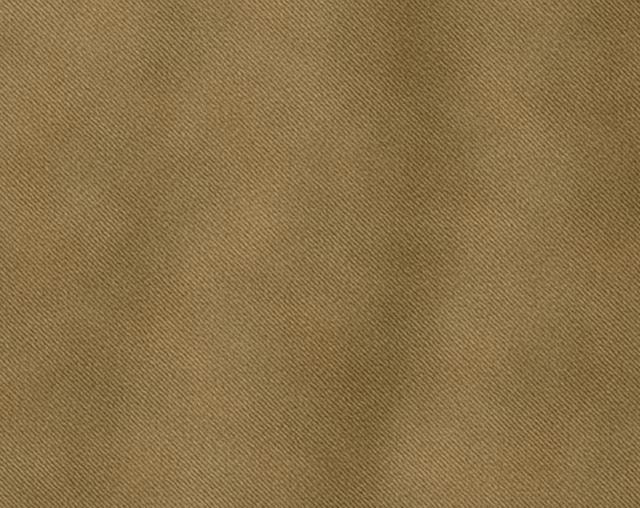
This texture is drawn by a WebGL 1 fragment shader. Its source:

```glsl
precision highp float;
// Khaki cotton twill: fine beaded diagonal ribs falling to the right, over soft vertical folds.

uniform vec2 u_resolution;

#define RIBS vec2(120.0, 96.0)
#define BASE_COLOR vec3(0.542, 0.444, 0.281)
#define WARM_TINT vec3(0.018, 0.0, -0.004)
#define RIB_CONTRAST 0.060
#define GROOVE_DEPTH 0.020
#define BEAD_BREAKUP 0.90
#define FOLD_CONTRAST 0.056
#define MOTTLE_CONTRAST 0.034
#define GRAIN_CONTRAST 0.115
#define RIB_WOBBLE 0.20

vec2 randomGradient(vec2 cell) {
  vec3 h = fract(cell.xyx * vec3(0.1031, 0.1030, 0.0973));
  h += dot(h, h.yzx + 33.33);
  float angle = 6.2832 * fract((h.x + h.y) * h.z);
  return vec2(cos(angle), sin(angle));
}

float gradientNoise(vec2 p) {
  vec2 i = floor(p);
  vec2 f = p - i;
  vec2 s = f * f * f * (f * (f * 6.0 - 15.0) + 10.0);
  float a = dot(randomGradient(i), f);
  float b = dot(randomGradient(i + vec2(1.0, 0.0)), f - vec2(1.0, 0.0));
  float c = dot(randomGradient(i + vec2(0.0, 1.0)), f - vec2(0.0, 1.0));
  float d = dot(randomGradient(i + 1.0), f - 1.0);
  return mix(mix(a, b, s.x), mix(c, d, s.x), s.y);
}

float bump(float offset, float width) {
  float t = offset / width;
  return exp(-t * t);
}

// Broad light and shade of the hanging cloth
float foldShade(vec2 uv) {
  float foldX = mix(0.51, 0.655, smoothstep(-0.05, 0.75, uv.y));
  float shade = -0.85 * bump(uv.x - foldX, 0.07);
  shade += 0.40 * bump(uv.x - foldX + 0.24, 0.13);
  shade += 0.40 * bump(uv.x - foldX - 0.16, 0.08);
  shade -= 0.40 * bump(uv.x - mix(0.15, 0.25, uv.y), 0.06);
  shade += 0.65 * bump(length(uv - vec2(0.02, 1.0)), 0.35);
  shade -= 0.80 * bump(uv.x - 1.0, 0.11) * mix(0.4, 1.0, uv.y);
  return shade;
}

// Rounded ribs with narrow grooves, broken into short uneven stitches
float ribShade(vec2 uv, vec2 p, float footprint) {
  float phase = dot(uv, RIBS);
  float along = dot(uv, vec2(RIBS.x, -RIBS.y));
  phase += RIB_WOBBLE * gradientNoise(p * 14.0);
  phase += RIB_WOBBLE * gradientNoise(p * 75.0 + 9.0);
  float wave = cos(6.2832 * phase);
  float groove = pow(0.5 - 0.5 * wave, 3.0) - 0.3125;
  float wear = 1.0 + 0.4 * gradientNoise(p * 8.0 + 31.0);
  wear += BEAD_BREAKUP * gradientNoise(vec2(phase * 0.8, along * 0.9) + 70.0);
  float visible = 1.0 - smoothstep(0.4, 0.9, footprint);
  return (RIB_CONTRAST * wave - GROOVE_DEPTH * groove) * wear * visible;
}

// Short slubs on the ribs, plus finer fibre grain
float yarnGrain(vec2 uv, vec2 p) {
  float across = dot(uv, RIBS);
  float along = dot(uv, vec2(RIBS.x, -RIBS.y));
  float slubs = gradientNoise(vec2(across, along) * 0.95);
  float fibres = gradientNoise(p * 190.0 + 17.0);
  return 0.6 * slubs + 0.7 * fibres;
}

void main() {
  vec2 uv = gl_FragCoord.xy / u_resolution;
  vec2 p = uv * vec2(u_resolution.x / u_resolution.y, 1.0);
  float footprint = length(RIBS / u_resolution);

  // Bend the folds and mottle the dye
  float bend = 0.035 * gradientNoise(p * vec2(2.0, 3.5) + 4.0);
  float mottle = gradientNoise(p * 6.0 + 12.0) + 0.7 * gradientNoise(p * 17.0 + 3.0);
  float fold = foldShade(uv + vec2(bend, 0.0));

  float shade = FOLD_CONTRAST * fold + MOTTLE_CONTRAST * mottle;
  shade += ribShade(uv, p, footprint);
  shade += GRAIN_CONTRAST * yarnGrain(uv, p);

  // Warmer on lit areas, cooler in the folds
  float warmth = 0.35 * fold + gradientNoise(p * 7.0 + 50.0);
  vec3 color = BASE_COLOR + shade + WARM_TINT * warmth;
  gl_FragColor = vec4(clamp(color, 0.0, 1.0), 1.0);
}
```
